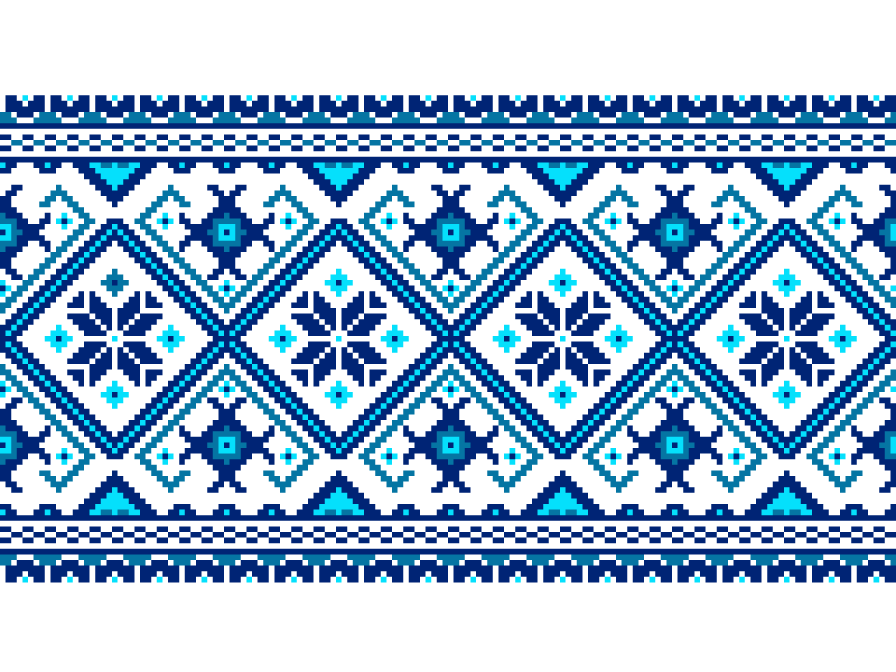
This pattern is drawn by a Shadertoy shader. Its source:

```glsl
// Cross-stitch border: a row of diamonds with stars, framed by stitched bands
const float ROWS = 120.0;     // stitches per canvas height
const float PERIOD = 40.0;    // stitches per repeat, four repeats across
const vec2 CENTER = vec2(20.0, 59.0);
const int SAMPLES = 4;

const vec3 WHITE = vec3(1.0);
const vec3 NAVY = vec3(0.0, 0.14, 0.46);
const vec3 TEAL = vec3(0.02, 0.46, 0.64);
const vec3 CYAN = vec3(0.02, 0.88, 0.99);

bool within(float x, float low, float high) {
    return x >= low && x <= high;
}

float taxicab(vec2 p) {
    return abs(p.x) + abs(p.y);
}

// Diamond blossom with a navy heart
vec3 blossom(vec3 ground, vec2 p, float radius, vec3 petal) {
    float d = taxicab(p);
    return d < 0.5 ? NAVY : d <= radius ? petal : ground;
}

// Eight-petalled star with small hearts on its diagonals
vec3 star(vec3 ground, vec2 q) {
    float near = min(q.x, q.y), far = max(q.x, q.y);
    bool petal = within(near, 1.0, 4.0) && within(far - near, 1.0, 4.0);
    bool heart = near >= 6.0 && near + far <= 14.0;
    if (far < 0.5) return CYAN;
    return petal || heart ? NAVY : ground;
}

// Cross with forked ends and a ringed eye
vec3 forkedCross(vec3 ground, vec2 p) {
    vec2 q = abs(p);
    float near = min(q.x, q.y), far = max(q.x, q.y);
    if (far < 0.5) return NAVY;
    if (far <= 1.0) return CYAN;
    if (near + far <= 3.0 || far <= 2.0) return TEAL;
    bool body = near + far <= 6.0 || (far == 6.0 && near <= 1.0);
    bool fork = within(far, 7.0, 8.0) && within(far - near, 5.0, 6.0);
    return body || fork ? NAVY : ground;
}

// Hooked line, drawn in coordinates turned by 45 degrees
bool hook(float u, float b) {
    float rise = b - u, reach = b + u;
    if (!within(rise, 5.0, 17.0) || reach > 37.0) return false;
    return rise <= 6.0 || reach >= 36.0 || (rise >= 16.0 && reach >= 31.0);
}

// Triangles and bumps standing on the inner rail
vec3 railTeeth(vec3 ground, float a, float u, float b) {
    float depth = b - a;
    if (depth >= 27.0) return b > 30.0 && within(a, 1.0, 2.0) ? TEAL : CYAN;
    if (depth >= 24.0) return NAVY;
    float side = min(u, abs(u - 8.0));
    if (b == 31.0 && side < 0.5) return CYAN;
    return b >= 30.0 && side <= b - 29.0 ? NAVY : ground;
}

// Rails, dashes and outer scallops
vec3 frameBand(float x, float b, bool upper) {
    if (b == 32.0 || b == 38.0) return NAVY;
    if (within(b, 34.0, 36.0)) {
        bool middle = b == 35.0;
        bool dash = mod(x + (middle ? 2.0 : 0.0), 4.0) < 2.0;
        return dash ? (middle && upper ? TEAL : NAVY) : WHITE;
    }
    float s = abs(mod(x + 4.0, 8.0) - 4.0);
    if (within(b, 39.0, 40.0) && 4.0 - s <= 41.0 - b) return TEAL;
    if (b == 43.0 && s < 0.5) return CYAN;
    bool scallop = (b == 40.0 && s <= 1.0) || (b == 41.0 && s <= 3.0)
                || (b == 42.0 && within(s, 1.0, 3.0))
                || (b == 43.0 && within(s, 2.0, 3.0));
    return scallop ? NAVY : WHITE;
}

vec3 stitchColor(vec2 cell) {
    vec2 p = cell - CENTER;
    float repeatIndex = floor(cell.x / PERIOD);
    p.x = mod(p.x + 20.0, PERIOD) - 20.0;
    float a = abs(p.x), b = abs(p.y), u = 20.0 - a;
    if (b >= 32.0) return frameBand(p.x, b, p.y > 0.0);

    // Diamond outline with a bright central thread
    float ring = a + b;
    if (ring == 20.0) return u < 0.5 ? NAVY : CYAN;
    if (within(ring, 18.0, 22.0) && b <= 21.0) return NAVY;

    // Inside: one blossom of the first repeat is dyed darker
    if (ring < 18.0) {
        vec3 dye = repeatIndex == 0.0 && p.y > a ? TEAL : CYAN;
        vec3 color = star(WHITE, vec2(a, b));
        color = blossom(color, vec2(a, b - 10.0), 2.0, dye);
        return blossom(color, vec2(a - 10.0, b), 2.0, CYAN);
    }

    // Outside: crosses, small blossoms, hooks and teeth
    vec3 color = railTeeth(WHITE, a, u, b);
    color = forkedCross(color, vec2(u, b - 19.0));
    color = blossom(color, vec2(u, b - 9.0), 1.0, CYAN);
    color = blossom(color, vec2(u - 11.0, b - 21.0), 1.0, CYAN);
    return hook(u, b) ? TEAL : color;
}

void mainImage(out vec4 fragColor, in vec2 fragCoord) {
    // Average a grid of samples to smooth the stitch edges
    vec3 sum = vec3(0.0);
    for (int i = 0; i < SAMPLES * SAMPLES; i++) {
        vec2 offset = (vec2(i % SAMPLES, i / SAMPLES) + 0.5) / float(SAMPLES) - 0.5;
        sum += stitchColor(floor((fragCoord + offset) / iResolution.y * ROWS));
    }
    fragColor = vec4(sum / float(SAMPLES * SAMPLES), 1.0);
}
```
